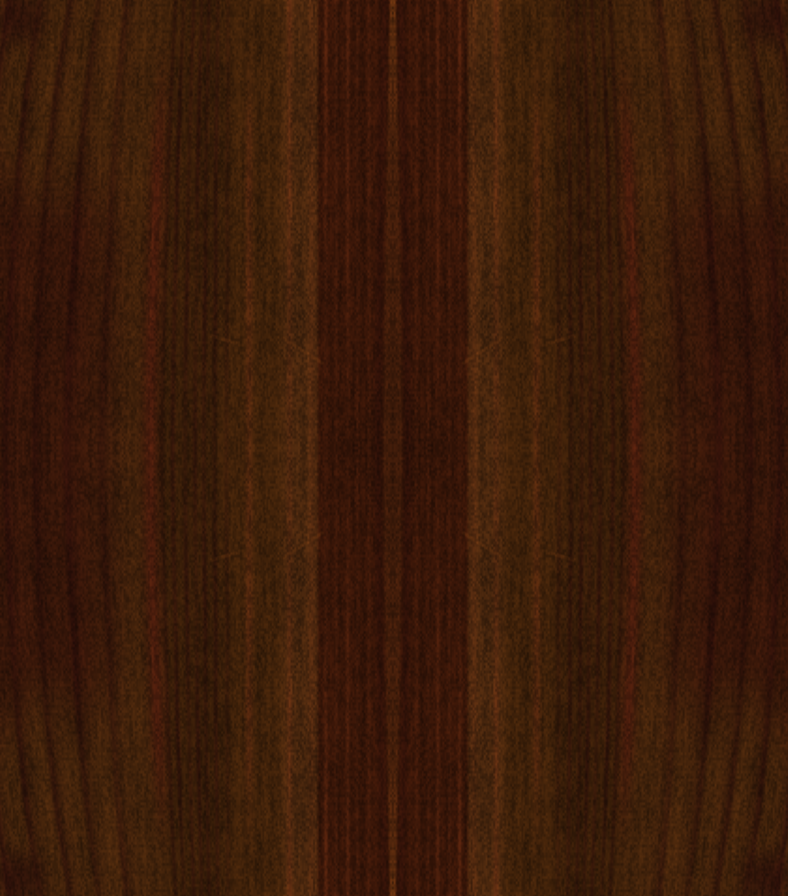
Write a WebGL 2 fragment shader that draws this texture.

```glsl
#version 300 es
precision highp float;

#define CENTER vec2(0.4985, 0.5)
#define BOW 0.085
#define CORE_EDGE 0.19
#define RING_START 0.672
#define RING_STEP 0.075
#define STREAK_GAIN 0.30
#define SPECKLE_GAIN 0.40
#define EXPOSURE 1.0

uniform vec2 u_resolution;
out vec4 fragColor;

const vec3 DARK_CORE = vec3(0.205, 0.078, 0.027);
const vec3 OLIVE = vec3(0.240, 0.125, 0.035);
const vec3 GOLD = vec3(0.285, 0.150, 0.052);
const vec3 RED_BROWN = vec3(0.205, 0.078, 0.032);
const vec3 RING_DARK = vec3(0.150, 0.045, 0.030);
const vec3 COPPER = vec3(0.400, 0.170, 0.070);
const vec3 AMBER = vec3(0.480, 0.240, 0.070);

float hash(vec2 p) {
    return fract(sin(dot(p, vec2(127.1, 311.7))) * 43758.5453);
}

float noise(vec2 p) {
    vec2 i = floor(p), f = fract(p);
    f = f * f * (3.0 - 2.0 * f);
    return mix(mix(hash(i), hash(i + vec2(1, 0)), f.x),
               mix(hash(i + vec2(0, 1)), hash(i + vec2(1, 1)), f.x), f.y);
}

float ridge(float x, float center, float width) {
    float d = (x - center) / width;
    return exp(-d * d);
}

float segment(vec2 p, vec2 a, vec2 b) {
    vec2 ab = b - a;
    return length(p - a - ab * clamp(dot(p - a, ab) / dot(ab, ab), 0.0, 1.0));
}

// Broad bands from the mirror axis out to the edge
vec3 bands(float s, vec2 m) {
    vec3 col = mix(DARK_CORE, GOLD, smoothstep(CORE_EDGE - 0.006, CORE_EDGE + 0.008, m.x));
    col = mix(col, OLIVE, smoothstep(0.26, 0.30, m.x));
    col = mix(col, OLIVE * 0.92, smoothstep(0.38, 0.46, s));
    col = mix(col, mix(OLIVE, GOLD, 0.35), smoothstep(0.55, 0.60, s));
    float patchEdge = m.y + 0.12 * (noise(m * vec2(9.0, 5.0)) - 0.5);
    float middle = 1.0 - smoothstep(0.42, 0.72, patchEdge);
    col = mix(col, RED_BROWN, 0.9 * middle * smoothstep(0.60, 0.82, m.x));
    float corner = length((m - vec2(0.95, 0.96)) * vec2(1.0, 1.1));
    return mix(col, RING_DARK, 0.65 * (1.0 - smoothstep(0.01, 0.10, corner)));
}

// Bowed growth rings and narrow dark pores
vec3 rings(vec3 col, float s, vec2 m) {
    float wobble = 0.008 * (noise(vec2(s * 6.0, m.y * 5.0)) - 0.5);
    for (int i = 0; i < 5; i++) {
        float c = RING_START + RING_STEP * float(i);
        float fade = 0.35 + 0.4 * noise(vec2(float(i) * 3.7, m.y * 4.0));
        float side = s + wobble - c;
        float soft = smoothstep(-0.045, 0.0, side) * (1.0 - smoothstep(0.0, 0.012, side));
        col = mix(col, RING_DARK, fade * (0.65 * ridge(side, 0.0, 0.009) + 0.4 * soft));
    }
    for (int i = 0; i < 7; i++) {
        float c = 0.415 + 0.0225 * float(i) + 0.008 * hash(vec2(i, 4));
        float fade = 0.25 + 0.45 * noise(vec2(float(i) * 5.3, m.y * 3.0));
        col = mix(col, RING_DARK, fade * ridge(s + wobble * 0.5, c, 0.0055));
    }
    return col;
}

// Bright veins, central lens and faint crossing scratches
vec3 veins(vec3 col, float s, vec2 m) {
    float broken = 0.4 + 0.6 * noise(vec2(3.0, m.y * 14.0));
    float inner = 1.0 - smoothstep(0.6, 0.95, m.y);
    col = mix(col, COPPER, 0.65 * broken * inner * ridge(m.x, 0.365, 0.009));
    col = mix(col, COPPER, 0.50 * broken * ridge(m.x, 0.262, 0.007));
    col = mix(col, COPPER, 0.22 * ridge(m.x, 0.205, 0.010));
    col = mix(col, COPPER * vec3(0.8, 0.55, 0.75), 0.55 * inner * ridge(s, 0.575, 0.016));
    for (int i = 0; i < 5; i++) {
        float c = 0.060 + 0.027 * float(i) + 0.006 * hash(vec2(i, 9));
        col = mix(col, COPPER, (0.12 + 0.30 * m.y * hash(vec2(i, 2))) * ridge(m.x, c, 0.005));
    }
    float lens = mix(0.024, 0.007, pow(m.y, 1.4));
    float fill = 1.0 - smoothstep(lens - 0.005, lens + 0.005, m.x);
    col = mix(col, mix(GOLD * vec3(0.95, 0.8, 0.8), AMBER, pow(m.y, 5.0)), 0.75 * fill);
    col = mix(col, RING_DARK, 0.4 * ridge(m.x, lens + 0.014, 0.010));
    float scratch = min(segment(m, vec2(0.18, 0.19), vec2(0.28, 0.245)),
                        segment(m, vec2(0.40, 0.235), vec2(0.46, 0.250)));
    return mix(col, AMBER * 0.9, 0.28 * (1.0 - smoothstep(0.001, 0.007, scratch)));
}

void main() {
    vec2 uv = gl_FragCoord.xy / u_resolution;
    vec2 m = abs(uv - CENTER) * 2.0;
    float s = m.x - BOW * smoothstep(0.35, 0.90, m.x) * (1.0 - m.y * m.y);

    vec3 col = veins(rings(bands(s, m), s, m), s, m);

    // Long streaks follow the grain; short fibres and speckle roughen it
    float streak = 0.6 * noise(vec2(s * 95.0, m.y * 2.5)) + 0.4 * noise(vec2(s * 38.0, m.y * 1.5));
    float fibre = noise(vec2(s * 190.0, m.y * 38.0));
    float speckle = noise(m * vec2(210.0, 170.0) + 17.0);
    float mottle = noise(m * vec2(14.0, 11.0) + 5.0);
    float tone = 1.0 + STREAK_GAIN * (streak - 0.5) + 0.22 * (fibre - 0.5);
    tone += SPECKLE_GAIN * (speckle - 0.5) + 0.14 * (mottle - 0.5);
    fragColor = vec4(clamp(col * tone * EXPOSURE, 0.0, 1.0), 1.0);
}
```
